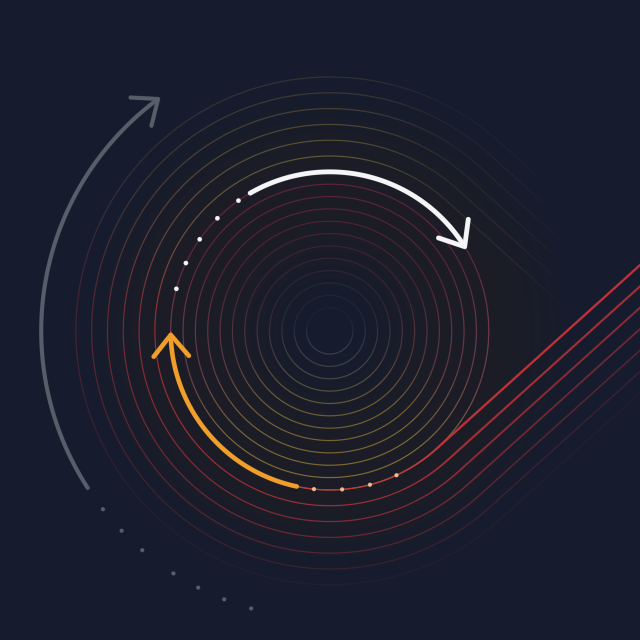
A three.js fragment shader for this background:

```glsl
// Concentric rings on navy, whose outer strands leave along straight tangents,
// overlaid with three clockwise arc arrows and their dotted trails.
// Ring families come from rounded repeats of a radius or tangent distance.
varying vec2 vUv;

const float TAU = 6.2831853;
const vec2 CENTER = vec2(0.5152, 0.483);
const float MAIN_R = 0.2485;       // ring carrying the white and orange arrows
const float OUTER_R = 0.4508;      // radius of the grey arrow
const float INNER_STEP = 0.0193;
const float INNER_COUNT = 11.0;
const float STRAND_STEP = 0.0247;
const float STRAND_COUNT = 6.0;
const vec2 EXIT_NORMAL = vec2(0.670, 0.742);
const float LINE_HALF = 0.0009;
const float SOFT = 0.0011;
const float WING_LENGTH = 0.043;
const float WING_ANGLE = 0.69;

const vec3 NAVY = vec3(0.085, 0.110, 0.180);
const vec3 DISC = vec3(0.104, 0.110, 0.150);
const vec3 MAGENTA = vec3(0.46, 0.15, 0.25);
const vec3 ROSE = vec3(0.50, 0.27, 0.31);
const vec3 OLIVE = vec3(0.60, 0.50, 0.22);
const vec3 SLATE = vec3(0.33, 0.36, 0.36);
const vec3 RED = vec3(0.78, 0.20, 0.22);
const vec3 TAN = vec3(0.56, 0.36, 0.29);
const vec3 MOSS = vec3(0.48, 0.44, 0.23);
const vec3 WHITE = vec3(0.96, 0.96, 0.97);
const vec3 ORANGE = vec3(0.95, 0.62, 0.17);
const vec3 PEACH = vec3(0.97, 0.72, 0.55);
const vec3 GREY = vec3(0.34, 0.37, 0.41);

float cover(float dist, float halfWidth) {
  return 1.0 - smoothstep(halfWidth - SOFT, halfWidth + SOFT, dist);
}

vec2 polar(float radius, float angle) {
  return radius * vec2(cos(angle), sin(angle));
}

float segmentDist(vec2 p, vec2 end) {
  return length(p - end * clamp(dot(p, end) / dot(end, end), 0.0, 1.0));
}

// Index of the closest line in a repeated family
float nearestLine(float d, float start, float stepSize, float first, float last) {
  return clamp(floor((d - start) / stepSize + 0.5), first, last);
}

// Arc running clockwise from tail to tip, with an open head
float arrowDist(vec2 p, float radius, float tail, float tip) {
  float middle = 0.5 * (tail + tip);
  float spread = 0.5 * abs(tail - tip);
  vec2 axis = polar(1.0, middle);
  vec2 q = vec2(dot(p, axis), abs(axis.x * p.y - axis.y * p.x));
  float arc = atan(q.y, q.x) < spread
    ? abs(length(p) - radius) : length(q - polar(radius, spread));
  vec2 side = polar(1.0, tip);
  vec2 local = p - radius * side;
  vec2 head = vec2(abs(dot(local, side)), dot(local, vec2(-side.y, side.x)));
  vec2 wing = WING_LENGTH * vec2(sin(WING_ANGLE), cos(WING_ANGLE));
  return min(arc, segmentDist(head, wing));
}

// Evenly spaced dots along an arc
float dotsDist(vec2 p, float radius, float start, float gap, float count) {
  float angle = mod(atan(p.y, p.x), TAU);
  float i = nearestLine(angle, start, gap, 0.0, count - 1.0);
  return length(p - polar(radius, start + i * gap));
}

void main() {
  vec2 p = vUv - CENTER;
  float r = length(p);
  float s = p.y / max(r, 0.001);

  // Background and faint disc
  float disc = smoothstep(0.02, 0.17, r) * (1.0 - smoothstep(0.27, 0.41, r));
  vec3 color = mix(NAVY, DISC, disc);

  // Inner rings: magenta above, olive below, dim towards the centre
  float ring = nearestLine(r, MAIN_R, INNER_STEP, -INNER_COUNT, 0.0);
  float t = 1.0 + ring / INNER_COUNT;
  vec3 ringColor = mix(ROSE, MAGENTA, smoothstep(-0.1, 0.6, s));
  ringColor = mix(ringColor, OLIVE, smoothstep(0.2, 0.85, -s));
  ringColor = mix(SLATE, ringColor, smoothstep(0.0, 0.5, t));
  float ringAlpha = mix(mix(0.55, 0.85, t), mix(0.1, 0.85, t), smoothstep(-0.9, 0.6, s));
  color = mix(color, ringColor, ringAlpha * cover(abs(r - MAIN_R - ring * INNER_STEP), LINE_HALF));

  // Upper strands: arcs leaving down to the right, then fading
  vec2 n = EXIT_NORMAL;
  float upper = dot(p, vec2(n.y, -n.x)) > 0.0 ? dot(p, n) : r;
  float k = nearestLine(upper, MAIN_R, STRAND_STEP, 1.0, STRAND_COUNT);
  vec3 strandColor = mix(RED, TAN, smoothstep(0.0, 0.55, s));
  strandColor = mix(strandColor, MOSS, smoothstep(0.5, 0.95, s));
  float fade = mix(0.75, 0.28, (k - 1.0) / (STRAND_COUNT - 1.0));
  float alpha = fade * step(0.0, p.y) * mix(1.0, 0.28, smoothstep(0.0, 0.22, p.x));
  alpha *= 1.0 - smoothstep(0.78, 0.90, vUv.x);
  color = mix(color, strandColor, alpha * cover(abs(upper - MAIN_R - k * STRAND_STEP), LINE_HALF));

  // Lower strands: arcs leaving up to the right
  float along = dot(p, n.yx);
  float lower = along > 0.0 ? dot(p, vec2(n.x, -n.y)) : r;
  k = nearestLine(lower, MAIN_R, STRAND_STEP, 0.0, STRAND_COUNT);
  float bottom = smoothstep(0.0, 0.9, -s);
  fade = mix(mix(0.85, 0.28, k / STRAND_COUNT), mix(0.95, 0.07, k / STRAND_COUNT),
    max(bottom, step(0.0, along)));
  alpha = fade * max(step(p.y, 0.0), step(0.0, along));
  float strandHalf = LINE_HALF + 0.0009 * smoothstep(-0.1, 0.05, along) * (1.0 - k / STRAND_COUNT);
  color = mix(color, RED, alpha * cover(abs(lower - MAIN_R - k * STRAND_STEP), strandHalf));

  // Dotted trails
  float greyDots = min(dotsDist(p, OUTER_R, 3.808, 0.0986, 3.0),
    dotsDist(p, OUTER_R, 4.140, 0.0989, 4.0));
  color = mix(color, GREY, cover(greyDots, 0.0032));
  color = mix(color, WHITE, cover(dotsDist(p, MAIN_R, 2.182, 0.173, 5.0), 0.0036));
  color = mix(color, PEACH, cover(dotsDist(p, MAIN_R, 4.613, 0.1775, 4.0), 0.0032));

  // Arrows
  color = mix(color, GREY, cover(arrowDist(p, OUTER_R, 3.717, 2.208), 0.0032));
  color = mix(color, ORANGE, cover(arrowDist(p, MAIN_R, 4.503, 3.167), 0.0036));
  color = mix(color, WHITE, cover(arrowDist(p, MAIN_R, 2.094, 0.558), 0.0038));

  gl_FragColor = vec4(color, 1.0);
}
```
